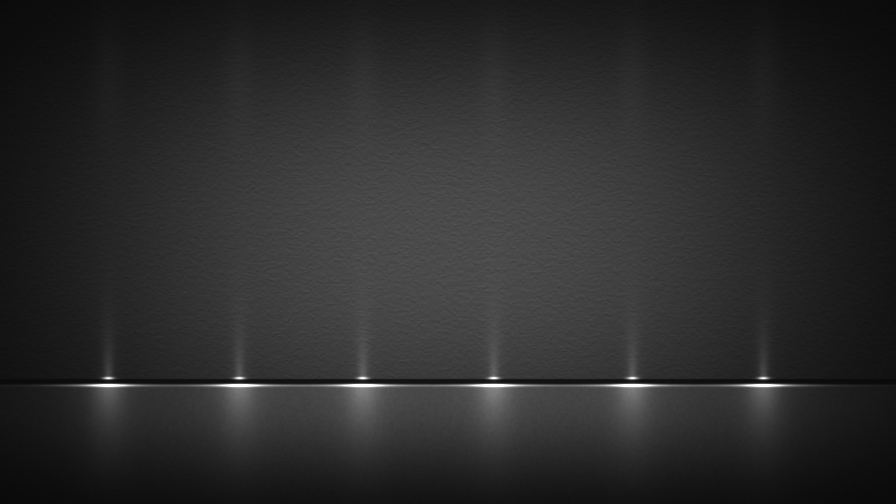
Reproduce this background procedurally as a WebGL 2 fragment shader.

```glsl
#version 300 es
precision highp float;
// A dark, embossed wall above a glossy floor, lit by a row of six small lamps.
// Soft falloffs shape the wall and floor; a loop adds each lamp's beam, pool
// and streak; differences of warped value noise give the wall its grain.

uniform vec2 u_resolution;
out vec4 fragColor;

float hash(vec2 p) {
    vec3 q = fract(p.xyx * vec3(0.1031, 0.1030, 0.0973));
    q += dot(q, q.yzx + 33.33);
    return fract((q.x + q.y) * q.z);
}

float noise(vec2 p) {
    vec2 cell = floor(p), f = fract(p);
    f = f * f * (3.0 - 2.0 * f);
    float low = mix(hash(cell), hash(cell + vec2(1, 0)), f.x);
    float high = mix(hash(cell + vec2(0, 1)), hash(cell + vec2(1, 1)), f.x);
    return mix(low, high, f.y);
}

// Wrinkled surface height, stretched sideways
float plaster(vec2 p) {
    p += 0.006 * vec2(noise(p * 70.0), noise(p * 70.0 + 71.0));
    float ridge = 1.0 - abs(2.0 * noise(p * vec2(95.0, 160.0)) - 1.0);
    return 0.5 * ridge + 0.5 * noise(p * vec2(170.0, 250.0) + 19.0);
}

float bell(float d, float width) {
    d /= width;
    return exp(-d * d);
}

// Lamp positions across the canvas; the middle pair sits slightly left
float lampX(int i) {
    float shift = (i == 2 || i == 3) ? 0.0085 : 0.0;
    return 0.121 + 0.1462 * float(i) - shift;
}

void main() {
    vec2 uv = gl_FragCoord.xy / u_resolution;
    vec2 surface = gl_FragCoord.xy / u_resolution.y;
    float pixel = 1.0 / u_resolution.y;
    float aside = abs(uv.x - 0.5);

    // Wall glow with embossed grain
    float spread = exp(-pow(aside / 0.405, 2.4));
    float wall = 0.03 + 0.262 * spread * exp(-pow(abs(uv.y - 0.51) / 0.43, 2.4));
    float relief = plaster(surface + vec2(0.0, 0.0017)) - plaster(surface - vec2(0.0, 0.0017));
    wall *= 1.0 + 0.17 * relief;

    // Floor fading towards the viewer
    float depth = max(0.237 - uv.y, 0.0);
    float floorTone = 0.03 + 0.25 * exp(-pow(aside / 0.43, 2.8)) * exp(-pow(depth / 0.175, 2.0));
    floorTone *= 1.0 + 0.08 * (noise(surface * 230.0) - 0.5);

    // Light from every lamp
    float rise = max(uv.y - 0.25, 0.0);
    float beams = 0.0, pools = 0.0, streak = 0.0, bulbs = 0.0;
    for (int i = 0; i < 6; i++) {
        float dx = uv.x - lampX(i);
        beams += 0.14 * bell(dx, 0.0045 + 0.03 * rise) * exp(-rise / 0.05);
        beams += 0.035 * bell(dx, 0.013) * exp(-rise / 0.10);
        beams += 0.020 * bell(dx, 0.016) * bell(uv.y - 0.85, 0.12);
        pools += 0.20 * bell(dx, 0.015 + 0.06 * depth) * exp(-depth / 0.06);
        pools += 0.07 * bell(dx, 0.036) * exp(-depth / 0.07);
        streak += 0.80 * bell(dx, 0.020) + 0.34 * bell(dx, 0.052);
        bulbs += bell(length(vec2(dx / 0.006, (uv.y - 0.2495) / 0.0027)), 1.0);
    }

    // Join the planes with a dark gap, then lay the bright edge over it
    float above = smoothstep(0.237 - pixel, 0.237 + pixel, uv.y);
    float tone = mix(floorTone + pools, wall + beams, above);
    float gap = above * (1.0 - smoothstep(0.248 - pixel, 0.248 + pixel, uv.y));
    tone = mix(tone, 0.035, 0.8 * gap);
    tone += (0.09 * spread + streak) * bell(uv.y - 0.2355, 0.0029);
    tone += 0.75 * bulbs;

    // Fine dither keeps the dark gradients smooth
    tone += (hash(gl_FragCoord.xy) - 0.5) / 255.0;
    fragColor = vec4(vec3(clamp(tone, 0.0, 1.0)), 1.0);
}
```
